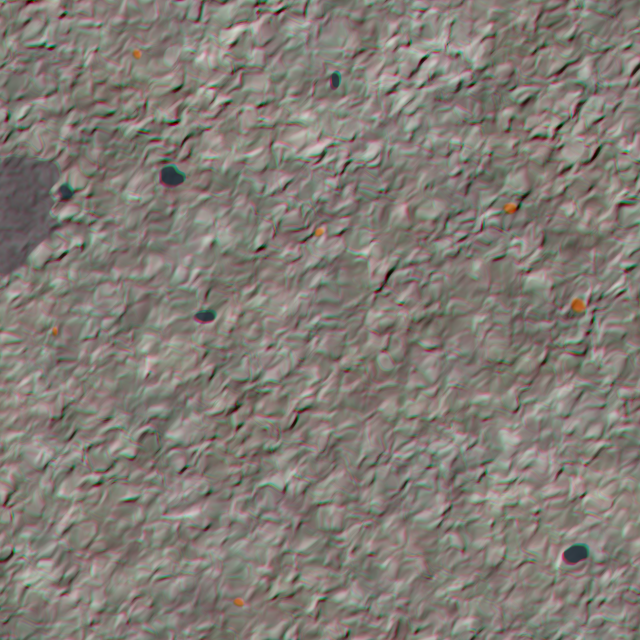
A WebGL 1 fragment shader for this texture:

```glsl
precision highp float;
// Rough grey concrete: lit crumbs and grains, dark pits, orange flecks, colour fringes.
uniform vec2 u_resolution;

const vec3 STONE = vec3(0.580, 0.556, 0.528);
const vec3 PIT = vec3(0.15, 0.20, 0.24);
const vec3 BARE_PATCH = vec3(0.40, 0.37, 0.38);
const vec3 RUST = vec3(0.80, 0.43, 0.17);
const vec3 PALE = vec3(0.72, 0.72, 0.69);
const vec2 TO_LIGHT = vec2(-0.60, 0.80);
const vec2 GRAIN_AXIS = vec2(0.87, 0.50);      // grains are stretched along this
const vec2 GRAIN_SQUASH = vec2(0.92, 1.12);
const vec2 FRINGE = vec2(0.0034, 0.0040);      // shift between colour channels
const float LIGHT_STEP = 0.0055;
const float RELIEF = 0.25;
const float SHADOW = 0.13;
const float CREVICE = 0.15;                    // high grains pale, gaps dark
const float MEAN_HEIGHT = 1.25;
const vec2 PATCH_CENTRE = vec2(0.015, 0.675);
const vec2 PATCH_SIZE = vec2(0.065, 0.095);

vec2 hash2(vec2 p) {
  vec3 q = fract(p.xyx * vec3(0.1031, 0.1030, 0.0973));
  q += dot(q, q.yzx + 33.33);
  return fract((q.xx + q.yz) * q.zy);
}

float noise(vec2 p) {
  vec2 i = floor(p), f = fract(p);
  f = f * f * (3.0 - 2.0 * f);
  float low = mix(hash2(i).x, hash2(i + vec2(1.0, 0.0)).x, f.x);
  float high = mix(hash2(i + vec2(0.0, 1.0)).x, hash2(i + 1.0).x, f.x);
  return mix(low, high, f.y);
}

// Highest of the rounded grains scattered one per cell
float grains(vec2 p, float smallest, float largest) {
  vec2 cell = floor(p), f = fract(p);
  float top = 0.0;
  for (int y = -1; y <= 1; y++) {
    for (int x = -1; x <= 1; x++) {
      vec2 o = vec2(float(x), float(y));
      vec2 h = hash2(cell + o + 57.0);
      vec2 d = o + 0.05 + 0.9 * h - f;
      float r = mix(smallest, largest, fract(h.x * 7.3 + h.y * 5.1));
      top = max(top, r - dot(d, d) / r);
    }
  }
  return top;
}

float height(vec2 p) {
  p += 0.015 * (vec2(noise(p * 34.0), noise(p * 34.0 + 71.0)) - 0.5);
  p += 0.009 * (vec2(noise(p * 90.0 + 13.0), noise(p * 90.0 + 43.0)) - 0.5);
  vec2 q = vec2(dot(p, GRAIN_AXIS), dot(p, vec2(-GRAIN_AXIS.y, GRAIN_AXIS.x)));
  q = q * GRAIN_SQUASH + 5.0;
  float h = 0.9 * grains(q * 13.0, 0.1, 0.55);
  h += 1.0 * grains(q * 30.0 + 3.7, 0.2, 0.75);
  h += 0.65 * grains(q * 58.0 + 9.2, 0.2, 0.75);
  h += 0.45 * noise(q * 82.0 + 17.0);
  return h + 0.35 * noise(q * 140.0);
}

// Coverage of sparse, uneven blobs; size is a share of the cell
float blobs(vec2 p, float cells, float chance, float size, float seed) {
  vec2 q = p * cells + seed;
  vec2 cell = floor(q);
  vec2 h = hash2(cell + seed);
  vec2 kind = hash2(cell + seed + 19.0);
  vec2 d = fract(q) - 0.3 - 0.4 * h;
  float turn = 6.283 * kind.y;
  d = vec2(d.x * cos(turn) + d.y * sin(turn), d.y * cos(turn) - d.x * sin(turn));
  d.y *= 1.0 + 0.8 * h.x;
  float r = size * (0.5 + 0.5 * h.y);
  float edge = length(d) - r + 0.9 * r * (noise(p * 75.0 + seed) - 0.5);
  float soft = 0.003 * cells;
  return step(kind.x, chance) * (1.0 - smoothstep(-soft, soft, edge));
}

vec3 surface(vec2 p) {
  // Slope towards the light, rougher in some places than in others
  float here = height(p);
  float slope = here - height(p + TO_LIGHT * LIGHT_STEP);
  slope *= mix(0.65, 1.35, noise(p * 11.0 + 61.0)) * mix(0.85, 1.1, p.y);
  float tone = RELIEF * slope;
  tone = min(tone, 0.09 + 0.4 * max(tone - 0.09, 0.0));
  tone -= SHADOW * smoothstep(0.30, 0.85, -slope);

  // Pale crumbs, dark gaps and broad mottling
  tone += CREVICE * clamp(here - MEAN_HEIGHT, -0.6, 0.5);
  tone += 0.07 * (noise(p * 6.0 + 2.0) - 0.5) + 0.09 * (noise(p * 21.0 + 8.0) - 0.5);
  tone += 0.08 * (noise(p * 48.0 + 27.0) - 0.5);
  vec3 colour = STONE + tone;
  colour += vec3(0.02, 0.0, -0.02) * (noise(p * 14.0 + 31.0) - 0.5);
  colour += vec3(0.05, -0.05, 0.0) * (noise(p * 62.0 + 90.0) - 0.5);

  // Inclusions
  colour = mix(colour, PALE + 0.5 * tone, 0.6 * blobs(p, 6.0, 0.30, 0.13, 11.0));
  colour = mix(colour, RUST + 0.5 * tone, 0.85 * blobs(p, 7.0, 0.12, 0.08, 23.0));
  colour = mix(colour, PIT + 0.15 * tone, 0.9 * blobs(p, 5.0, 0.26, 0.10, 37.0));

  // Bare patch with a ragged rim
  float rim = length((p - PATCH_CENTRE) / PATCH_SIZE) - 1.0;
  rim += 0.7 * (noise(p * 22.0) - 0.5) + 0.3 * (noise(p * 60.0) - 0.5);
  vec3 bare = BARE_PATCH + 0.3 * tone + 0.08 * (noise(p * 150.0) - 0.5);
  return mix(bare, colour, smoothstep(-0.04, 0.04, rim));
}

void main() {
  vec2 p = gl_FragCoord.xy / min(u_resolution.x, u_resolution.y);
  // Each channel sees the surface slightly displaced
  float red = surface(p - FRINGE).r;
  float green = surface(p).g;
  float blue = surface(p - 0.4 * FRINGE).b;
  gl_FragColor = vec4(clamp(vec3(red, green, blue), 0.0, 1.0), 1.0);
}
```
